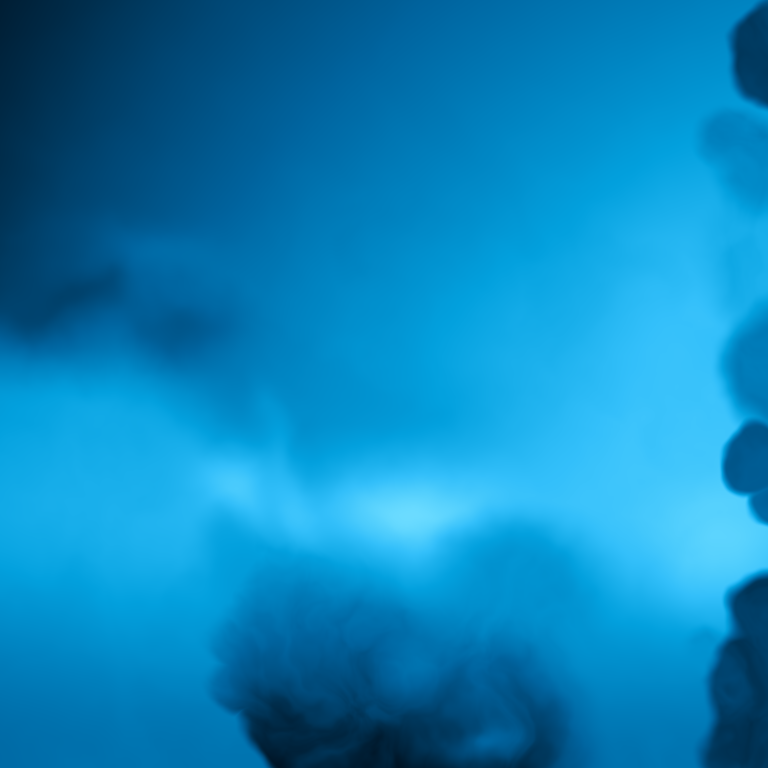
This background is drawn by a WebGL 1 fragment shader. Its source:

```glsl
precision highp float;
// Blue backlit fog with dark smoke billowing from the bottom and right edges.
uniform vec2 u_resolution;

// Palette, from deepest shadow (level 0) to brightest haze (level 7)
const vec3 ABYSS = vec3(0.0, 0.05, 0.10);
const vec3 NAVY  = vec3(0.0, 0.16, 0.27);
const vec3 DEEP  = vec3(0.0, 0.28, 0.46);
const vec3 OCEAN = vec3(0.0, 0.39, 0.62);
const vec3 AZURE = vec3(0.0, 0.51, 0.75);
const vec3 CYAN  = vec3(0.01, 0.63, 0.87);
const vec3 SKY   = vec3(0.20, 0.75, 0.98);
const vec3 GLARE = vec3(0.42, 0.86, 1.0);

const float FOG_MOTTLE = 0.35;   // uneven brightness of the fog
const float EDGE_CURL = 0.045;   // how far smoke outlines wander
const float FOLD_DEPTH = 1.5;    // contrast of folds inside the smoke
const float HAZE_LIMIT = 6.1;    // brightest level of the open fog

vec2 hashGradient(vec2 cell) {
  float a = fract(sin(dot(cell, vec2(127.1, 311.7))) * 43758.5) * 6.2832;
  return vec2(cos(a), sin(a));
}

float gradientNoise(vec2 p) {
  vec2 i = floor(p), f = fract(p);
  vec2 u = f * f * f * (f * (f * 6.0 - 15.0) + 10.0);
  vec2 e = vec2(0.0, 1.0);
  float a = dot(hashGradient(i), f);
  float b = dot(hashGradient(i + e.yx), f - e.yx);
  float c = dot(hashGradient(i + e.xy), f - e.xy);
  float d = dot(hashGradient(i + e.yy), f - e.yy);
  return mix(mix(a, b, u.x), mix(c, d, u.x), u.y);
}

float fbm(vec2 p) {
  float sum = 0.0, gain = 0.6;
  for (int i = 0; i < 4; i++) {
    sum += gain * gradientNoise(p);
    p = mat2(1.6, 1.2, -1.2, 1.6) * p + 7.3;
    gain *= 0.45;
  }
  return sum;
}

float glow(vec2 p, vec2 centre, vec2 size) {
  vec2 d = (p - centre) / size;
  return exp(-dot(d, d));
}

float streak(vec2 p, vec2 a, vec2 b, float width) {
  vec2 pa = p - a, ba = b - a;
  float d = length(pa - ba * clamp(dot(pa, ba) / dot(ba, ba), 0.0, 1.0)) / width;
  return exp(-d * d);
}

float disc(vec2 p, vec2 centre, float radius) {
  return length(p - centre) - radius;
}

float smoothUnion(float a, float b, float k) {
  float h = clamp(0.5 + 0.5 * (b - a) / k, 0.0, 1.0);
  return mix(b, a, h) - k * h * (1.0 - h);
}

float cover(float d, float softness) {
  return 1.0 - smoothstep(-softness, softness, d);
}

// Open fog: diagonal light, a lit bank at lower left, haze and wisps
float fogLevel(vec2 p, vec2 q, float mottle) {
  float level = 0.6 + 5.2 * p.x - 1.7 * p.x * p.x + (2.7 + 3.2 * p.x) * (1.0 - p.y);
  float bankTop = 0.56 - 0.19 * smoothstep(0.12, 0.42, q.x);
  float bank = 1.0 - smoothstep(bankTop - 0.09, bankTop + 0.07, q.y);
  level += 2.9 * max(1.0 - 1.5 * p.x, 0.0) * bank;
  level -= 0.6 * glow(q, vec2(0.58, 0.45), vec2(0.15, 0.08));
  level = smoothUnion(level, HAZE_LIMIT, 1.2);
  level -= 2.6 * (1.0 - smoothstep(0.0, 0.36, p.y));
  level -= 0.7 * glow(q, vec2(0.25, 0.57), vec2(0.06, 0.035));
  level -= 0.6 * streak(q, vec2(0.04, 0.58), vec2(0.15, 0.63), 0.025);
  level += 0.5 * glow(q, vec2(0.20, 0.67), vec2(0.08, 0.04));
  level += 0.9 * glow(q, vec2(0.31, 0.37), vec2(0.05, 0.045));
  level += 0.5 * streak(q, vec2(0.34, 0.47), vec2(0.41, 0.29), 0.022);
  level += 1.2 * glow(q, vec2(0.54, 0.34), vec2(0.09, 0.055));
  level += 0.9 * glow(p, vec2(0.94, 0.27), vec2(0.10, 0.10));
  level += 0.3 * glow(p, vec2(0.86, 0.58), vec2(0.08, 0.15));
  return level + FOG_MOTTLE * mottle * (1.0 - 0.6 * smoothstep(0.6, 0.9, p.y));
}

// Mound of smoke: crisp on its lower left, dissolving upward and right
float addMound(float level, vec2 p, vec2 q, float fold) {
  float d = smoothUnion(disc(q, vec2(0.45, 0.10), 0.14), disc(q, vec2(0.37, 0.21), 0.075), 0.05);
  d = smoothUnion(d, disc(q, vec2(0.60, 0.04), 0.14), 0.06);
  d = min(d, min(disc(q, vec2(0.31, 0.165), 0.038), disc(q, vec2(0.305, 0.11), 0.038)));
  float softness = mix(0.008, 0.06, max(smoothstep(0.14, 0.27, p.y), smoothstep(0.45, 0.65, p.x)));
  float shade = 0.4 + 15.0 * p.y + 4.0 * max(p.x - 0.5, 0.0) + 22.0 * max(0.335 - p.x, 0.0);
  shade += FOLD_DEPTH * fold + 1.3 * glow(q, vec2(0.62, 0.03), vec2(0.05, 0.018));
  shade += 0.9 * glow(q, vec2(0.54, 0.13), vec2(0.035, 0.04));
  float veil = cover(disc(q, vec2(0.67, 0.21), 0.105), 0.05);
  level = mix(level, 4.2 + 0.5 * fold, 0.75 * veil);
  level = mix(level, 4.6, 0.5 * cover(disc(q, vec2(0.30, 0.28), 0.045), 0.03));
  return mix(level, clamp(shade, 0.2, 4.7), cover(d, softness));
}

// Column of separate puffs climbing the right edge
float addColumn(float level, vec2 q, float fold) {
  float shade = FOLD_DEPTH * 0.6 * fold;
  level = mix(level, 5.1 + shade, 0.6 * cover(disc(q, vec2(1.02, 0.67), 0.10), 0.03));
  level = mix(level, 4.0 + shade, cover(disc(q, vec2(0.955, 0.82), 0.042), 0.012));
  level = mix(level, 4.1 + shade, cover(disc(q, vec2(1.0, 0.78), 0.06), 0.025));
  level = mix(level, 1.6 + shade, cover(disc(q, vec2(1.005, 0.93), 0.064), 0.009));
  level = mix(level, 3.8 + shade, cover(disc(q, vec2(1.03, 0.52), 0.085), 0.022));
  level = mix(level, 2.7 + shade, cover(disc(q, vec2(0.987, 0.40), 0.046), 0.007));
  level = mix(level, 3.0 + shade, cover(disc(q, vec2(1.005, 0.335), 0.028), 0.007));
  level = mix(level, 4.3 + shade, 0.8 * cover(disc(q, vec2(0.917, 0.155), 0.03), 0.012));
  float base = smoothUnion(disc(q, vec2(1.01, 0.21), 0.05), disc(q, vec2(0.975, 0.11), 0.065), 0.03);
  base = smoothUnion(base, disc(q, vec2(1.0, 0.01), 0.085), 0.03);
  return mix(level, 1.6 + 1.4 * shade, cover(base, 0.010));
}

vec3 tone(float level) {
  vec3 c = mix(ABYSS, NAVY, clamp(level, 0.0, 1.0));
  c = mix(c, DEEP, clamp(level - 1.0, 0.0, 1.0));
  c = mix(c, OCEAN, clamp(level - 2.0, 0.0, 1.0));
  c = mix(c, AZURE, clamp(level - 3.0, 0.0, 1.0));
  c = mix(c, CYAN, clamp(level - 4.0, 0.0, 1.0));
  c = mix(c, SKY, clamp(level - 5.0, 0.0, 1.0));
  return mix(c, GLARE, clamp(level - 6.0, 0.0, 1.0));
}

void main() {
  vec2 p = gl_FragCoord.xy / u_resolution;
  vec2 curl = vec2(fbm(p * 7.0 + 3.1), fbm(p * 7.0 + 19.7));
  vec2 q = p + EDGE_CURL * curl;
  float mottle = fbm(p * 4.0 + curl);
  float fold = fbm(p * vec2(11.0, 8.0) + 2.0 * curl + 5.0);
  float level = fogLevel(p, q, mottle);
  level = addMound(level, p, q, fold);
  level = addColumn(level, q, fold);
  gl_FragColor = vec4(tone(level), 1.0);
}
```
